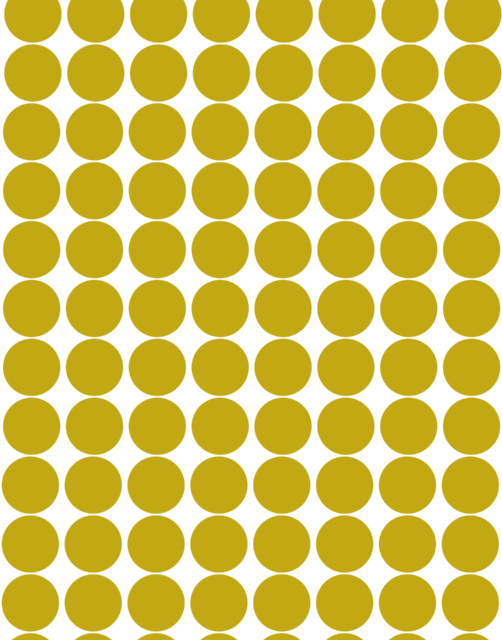
A Shadertoy shader for this pattern:

```glsl
const vec3 PAPER = vec3(1.0);
const vec3 MUSTARD = vec3(0.76, 0.66, 0.07);

// Lengths are fractions of the canvas height
const vec2 PITCH = vec2(0.0982, 0.0920);
const vec2 FIRST_CENTER = vec2(0.0514, 0.0220);
const float RADIUS = 0.0447;
const float ROW_SHIFT = 0.00195;

// Rows drift left in small steps, one step every six rows
float rowDrift(float row, float stepSize) {
    return -stepSize * floor((row + 4.0) / 6.0);
}

// Signed distance to the nearest dot of the grid
float dotGrid(vec2 p, vec2 pitch, vec2 firstCenter, float radius, float shift) {
    vec2 q = p - firstCenter;
    float row = floor(q.y / pitch.y + 0.5);
    q.x -= rowDrift(row, shift);
    vec2 local = (fract(q / pitch + 0.5) - 0.5) * pitch;
    return length(local) - radius;
}

// Antialiased coverage of a shape from its distance
float coverage(float dist, float pixel) {
    return clamp(0.5 - dist / pixel, 0.0, 1.0);
}

void mainImage(out vec4 fragColor, in vec2 fragCoord) {
    // Height units, measured from the top left
    float pixel = 1.0 / iResolution.y;
    vec2 p = vec2(fragCoord.x, iResolution.y - fragCoord.y) * pixel;

    float dist = dotGrid(p, PITCH, FIRST_CENTER, RADIUS, ROW_SHIFT);
    vec3 color = mix(PAPER, MUSTARD, coverage(dist, 1.4 * pixel));
    fragColor = vec4(color, 1.0);
}
```
